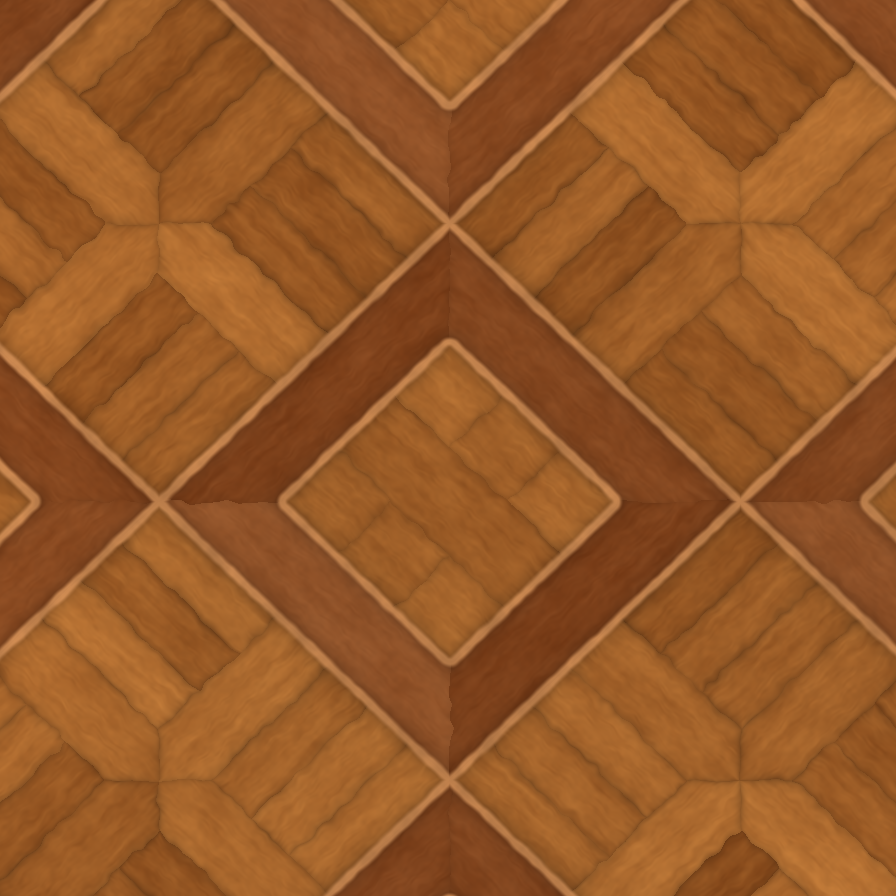
This texture is drawn by a Shadertoy shader. Its source:

```glsl
// Wooden parquet floor: a diamond lattice alternating mitred dark frames
// around a woven centre with crosses of boards filled by strips.
// Each layout yields board coordinates, which shade grain, tone and seams.

const vec2  CENTRE = vec2(0.502, 0.440);    // middle of one framed diamond
const vec2  HALF_SIZE = vec2(0.3245, 0.3105); // half diagonals of a diamond
const float INNER = 0.585;       // half side of the woven centre, diamond = 1
const float CORNER = 0.035;      // rounding of the inner inlay
const float ARM = 0.18;          // half width of the cross boards
const float STRIPS = 3.0;        // strips in each corner of a cross
const float LINE = 0.021;        // half width of the inlay lines
const float LINE_SOFT = 0.011;
const float SEAM = 0.020;        // softness of the seams between boards
const float WOBBLE = 0.028;      // unevenness of the seams
const vec3 OAK_DARK    = vec3(0.520, 0.285, 0.105);
const vec3 OAK_LIGHT   = vec3(0.700, 0.435, 0.195);
const vec3 FRAME_DARK  = vec3(0.475, 0.240, 0.095);
const vec3 FRAME_LIGHT = vec3(0.600, 0.350, 0.180);
const vec3 INLAY       = vec3(0.755, 0.510, 0.305);

float hash(vec2 p) {
    vec3 q = fract(p.xyx * 0.1031 + 0.37);
    q += dot(q, q.yzx + 33.33);
    return fract((q.x + q.y) * q.z);
}

float noise(vec2 p) {
    vec2 i = floor(p), f = fract(p);
    f = f * f * (3.0 - 2.0 * f);
    vec2 e = vec2(0.0, 1.0);
    return mix(mix(hash(i), hash(i + e.yx), f.x),
               mix(hash(i + e.xy), hash(i + e.yy), f.x), f.y);
}

// Layouts return (along grain, across grain, distance to seam, tone).

vec4 crossBoards(vec2 l, vec2 id) {
    vec2 m = abs(l);
    vec2 quadrant = id * 13.0 + sign(l) * 3.0;
    if (min(m.x, m.y) < ARM) {              // four arms, mitred at the middle
        bool alongX = m.x > m.y;
        vec2 g = alongX ? l : l.yx;
        float d = min(ARM - abs(g.y), (abs(g.x) - abs(g.y)) * 0.707);
        float tone = hash(id * 17.0 + vec2(sign(g.x) * 2.0, alongX ? 5.0 : 9.0));
        return vec4(g, d, 0.40 + 0.55 * tone);
    }
    bool alongX = (l.x * l.y > 0.0) == (mod(id.x, 2.0) < 0.5);
    vec2 g = alongX ? l : l.yx;
    float t = (abs(g.y) - ARM) / (1.0 - ARM) * STRIPS;
    float f = fract(t);
    float d = min(min(f, 1.0 - f) * (1.0 - ARM) / STRIPS, abs(g.x) - ARM);
    float tone = mix(hash(quadrant + floor(t) * 7.0), hash(quadrant), 0.35);
    return vec4(g, d, tone);
}

vec4 wovenCentre(vec2 l, vec2 id) {
    vec2 s = l / INNER * 1.5;
    vec2 cell = floor(s + 0.5);
    vec2 gap = 0.5 - abs(s - cell);
    if (cell.x == 0.0) { cell.y = 0.0; gap.y = 1.0; } // one long middle band
    float d = min(gap.x, gap.y) * INNER / 1.5;
    float tone = 0.38 + 0.34 * hash(id * 11.0 + cell * 5.0)
               + 0.12 * abs(cell.x * cell.y);
    return vec4(l.yx, d + 0.006, tone);
}

vec4 frameBoards(vec2 l, vec2 id) {
    vec2 m = abs(l);
    bool alongY = m.x > m.y;
    vec2 g = alongY ? l.yx : l;
    float tone = 0.35 * hash(id * 19.0 + vec2(sign(g.y) * 2.0, alongY ? 1.0 : 4.0));
    if (alongY && l.x < 0.0) tone += 0.45;  // lower left side is paler
    return vec4(g, abs(m.x - m.y) * 0.707 + 0.008, tone);
}

void mainImage(out vec4 fragColor, in vec2 fragCoord) {
    vec2 uv = fragCoord / iResolution.xy;

    // Diamond lattice: id of the diamond and local position in -1..1
    vec2 q = (uv - CENTRE) / HALF_SIZE;
    vec2 p = vec2(q.x + q.y, q.y - q.x);
    vec2 id = floor(p * 0.5 + 0.5);
    vec2 l = p - 2.0 * id;
    bool framed = mod(id.x + id.y, 2.0) < 0.5;

    // Boards with slightly ragged seams
    vec2 ragged = vec2(noise(uv * 75.0), noise(uv * 75.0 + 40.0)) - 0.5;
    vec2 b = l + WOBBLE * ragged;
    vec2 corner = abs(l) - INNER + CORNER;
    float inner = length(max(corner, 0.0)) + min(max(corner.x, corner.y), 0.0) - CORNER;
    bool rim = framed && inner > 0.0;
    vec4 board = rim ? frameBoards(b, id)
               : framed ? wovenCentre(b, id) : crossBoards(b, id);

    // Grain streaks, mottling and seams
    vec2 shift = id * 9.0 + board.w * 31.0;
    float streak = noise(board.xy * vec2(4.0, 30.0) + shift) - 0.5;
    float fine = noise(board.xy * vec2(16.0, 75.0) + shift) - 0.5;
    float mottle = noise(uv * 42.0) - 0.5;
    float tone = board.w + 0.34 * streak + 0.20 * fine + 0.22 * mottle;
    vec3 col = rim ? mix(FRAME_DARK, FRAME_LIGHT, tone) : mix(OAK_DARK, OAK_LIGHT, tone);
    float seam = exp(-max(board.z, 0.0) / SEAM);
    col *= 1.0 - (rim ? 0.10 : 0.19) * seam * (0.6 + 0.8 * noise(uv * 30.0));

    // Pale inlay lines with a dark margin
    float d = 1.0 - max(abs(l.x), abs(l.y));
    if (framed) d = min(d, abs(inner));
    d += 0.010 * ragged.x;
    col *= 1.0 - 0.20 * exp(-max(d - LINE, 0.0) * 28.0);
    float soft = LINE_SOFT + 2.0 / iResolution.y;
    float line = 1.0 - smoothstep(LINE - soft, LINE + soft, d);
    col = mix(col, INLAY * (1.0 + 0.14 * mottle), 0.92 * line);

    // Uneven light and fine speckle
    col *= 0.98 + 0.07 * noise(uv * 3.0 + 7.0) + 0.05 * (noise(uv * 170.0) - 0.5);
    fragColor = vec4(col, 1.0);
}
```
